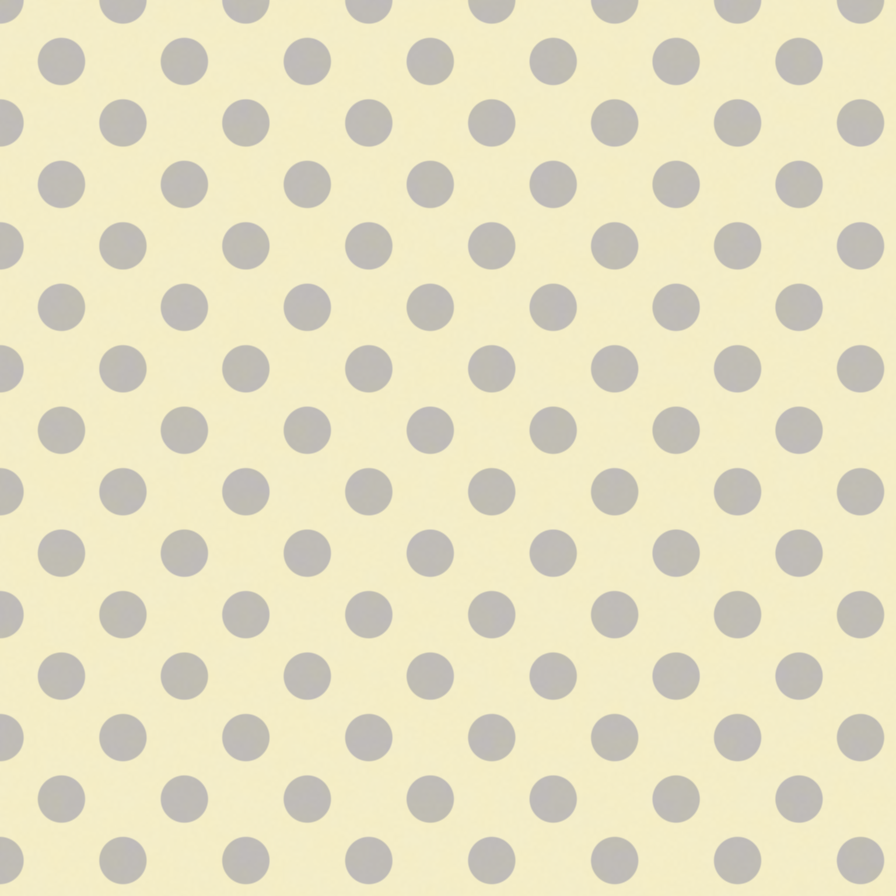
Write a Shadertoy shader that draws this pattern.

```glsl
// Staggered grey polka dots on a cream ground with a faint mottled tint.

float hash(vec2 p) {
    vec3 q = fract(p.xyx * 0.1031);
    q += dot(q, q.yzx + 33.33);
    return fract((q.x + q.y) * q.z);
}

float valueNoise(vec2 p) {
    vec2 cell = floor(p), f = fract(p);
    f = f * f * (3.0 - 2.0 * f);
    return mix(mix(hash(cell), hash(cell + vec2(1, 0)), f.x),
               mix(hash(cell + vec2(0, 1)), hash(cell + vec2(1, 1)), f.x), f.y);
}

// Distance to the nearest centre of a square lattice
float latticeDistance(vec2 p, float period) {
    return length(p - period * round(p / period));
}

void mainImage(out vec4 fragColor, in vec2 fragCoord) {
    // The lattice starts at the upper left corner
    vec2 p = fragCoord / iResolution.y;
    p.y = 1.0 - p.y;

    // Two interleaved lattices give the half-drop arrangement
    float period = 0.1372;
    float d = min(latticeDistance(p, period),
                  latticeDistance(p - 0.5 * period, period)) - 0.0264;
    float edge = max(0.0013, 0.75 / iResolution.y);
    float dot_ = 1.0 - smoothstep(-edge, edge, d);

    // Soft blotches shift the tint between warm and cool
    float tint = valueNoise(p * 48.0) + 0.5 * valueNoise(p * 110.0 + 17.0) - 0.75;
    vec3 cream = vec3(0.957, 0.930, 0.780) + tint * vec3(-0.004, 0.0, 0.016);
    vec3 grey = vec3(0.752, 0.738, 0.712) + tint * vec3(-0.006, -0.010, 0.030);

    // Barely visible fine grain
    float grain = (valueNoise(p * 256.0) - 0.5) * 0.008;
    fragColor = vec4(mix(cream, grey, dot_) + grain, 1.0);
}
```
